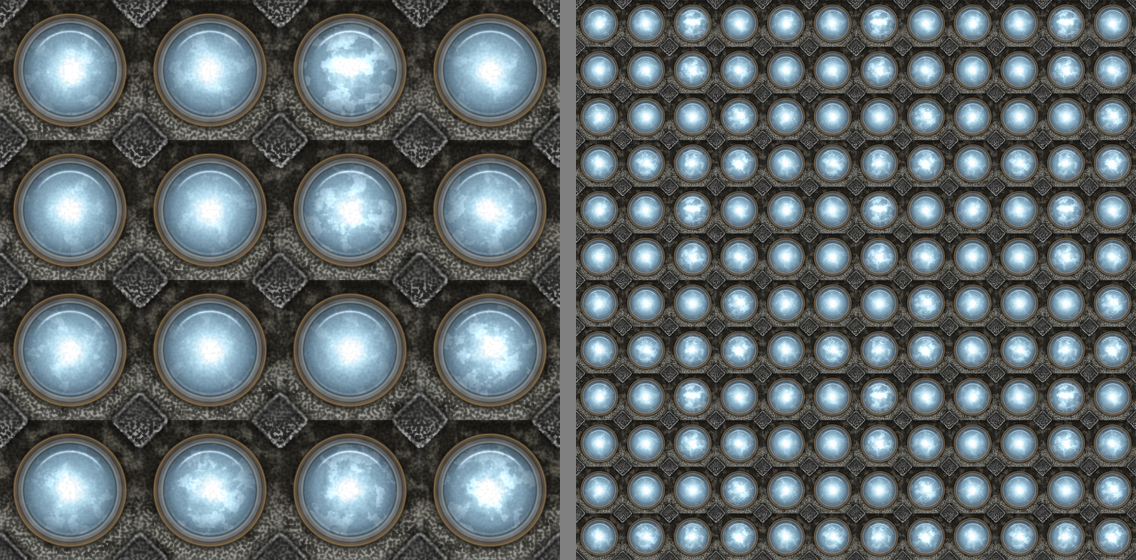
Left, the tile; right, the same tile 3 across and 3 down.
Give the GLSL for this pattern, as a Shadertoy shader.

```glsl
// Seamless grid of frosted, glowing round lamps set in a worn dark metal plate,
// with rounded diamond studs where four cells meet. Each part is a distance
// field shaded by direction; wrapped gradient noise adds frost, grime and grain.

const float CELLS = 4.0;            // repeats across and down
const float LENS_R = 0.333;         // radii in cell units
const float RING_R = 0.405;
const float STUD_HALF = 0.155;      // half side of the diamond
const float STUD_ROUND = 0.045;
const float ARC_R = 0.275;          // reflection near the top of the lens
const float GRIME_FREQ = 28.0;      // whole numbers, so that noise wraps
const float FROST_FREQ = 24.0;
const float GRAIN_FREQ = 180.0;

const vec3 METAL_DARK = vec3(0.145, 0.137, 0.118);
const vec3 METAL_WORN = vec3(0.31, 0.30, 0.265);
const vec3 METAL_SHINE = vec3(0.60, 0.61, 0.60);
const vec3 STUD_FACE = vec3(0.255, 0.255, 0.25);
const vec3 RING_GREY = vec3(0.41, 0.425, 0.43);
const vec3 RING_BROWN = vec3(0.37, 0.315, 0.25);
const vec3 RING_GOLD = vec3(0.52, 0.43, 0.29);
const vec3 LENS_EDGE = vec3(0.33, 0.425, 0.49);
const vec3 LENS_MID = vec3(0.50, 0.63, 0.71);
const vec3 LENS_GLOW = vec3(0.73, 0.89, 0.96);

vec2 hash2(vec2 p) {
    vec3 q = fract(p.xyx * vec3(0.1031, 0.1030, 0.0973));
    q += dot(q, q.yzx + 33.33);
    return fract((q.xx + q.yz) * q.zy);
}

float cornerSlope(vec2 lattice, vec2 offset, float freq, float seed) {
    float angle = 6.2832 * hash2(mod(lattice, freq) + seed).x;
    return dot(vec2(cos(angle), sin(angle)), offset);
}

// Gradient noise over the unit square, wrapping at its edges
float noise(vec2 uv, float freq, float seed) {
    vec2 i = floor(uv * freq), f = fract(uv * freq), e = vec2(1.0, 0.0);
    vec2 w = f * f * f * (f * (f * 6.0 - 15.0) + 10.0);
    float low = mix(cornerSlope(i, f, freq, seed),
                    cornerSlope(i + e, f - e, freq, seed), w.x);
    float high = mix(cornerSlope(i + e.yx, f - e.yx, freq, seed),
                     cornerSlope(i + 1.0, f - 1.0, freq, seed), w.x);
    return 1.4 * mix(low, high, w.y);
}

float fbm(vec2 uv, float freq, float seed) {
    float sum = 0.0, amp = 0.55;
    for (int i = 0; i < 4; i++) {
        sum += amp * noise(uv, freq, seed + 17.0 * float(i));
        freq *= 2.0;
        amp *= 0.6;
    }
    return sum;
}

float roundBox(vec2 p, float halfSide, float radius) {
    vec2 q = abs(p) - halfSide + radius;
    return length(max(q, 0.0)) + min(max(q.x, q.y), 0.0) - radius;
}

float fill(float d, float aa) { return 1.0 - smoothstep(-aa, aa, d); }
float line(float d, float width) { return exp(-d * d / (width * width)); }

// p is measured from the lamp, k from the nearest stud
vec3 plate(vec2 p, vec2 k, float stud, float grime, float grain, float aa) {
    float r = length(p), gap = r - RING_R;
    float lower = 1.0 - smoothstep(-0.75, 0.15, p.y / max(r, 0.001));
    float speck = smoothstep(-0.15, 0.4, grain + 0.5 * grime);

    vec3 col = mix(METAL_DARK, METAL_WORN, smoothstep(-0.1, 0.4, grime + 0.45 * lower));
    float sheen = lower * smoothstep(0.0, 0.05, gap) * (1.0 - smoothstep(0.08, 0.2, gap));
    col = mix(col, METAL_SHINE, sheen * (0.12 + 0.5 * speck));

    // Folded ridge between rows and glints in the gutter between columns
    float side = smoothstep(0.17, 0.27, abs(k.x));
    float ridge = side * smoothstep(-aa, aa, k.y) * exp(-28.0 * max(k.y, 0.0));
    float reach = abs(k.y);
    float glint = line(k.x, 0.024) * smoothstep(0.15, 0.22, reach)
                * (1.0 - smoothstep(0.23, 0.43, reach)) * (k.y > 0.0 ? 1.0 : 0.4);
    col = mix(col, METAL_SHINE, 0.5 * ridge + 0.65 * glint);
    col *= 1.0 - 0.35 * side * line(k.y + 0.035, 0.04);
    col *= 1.0 - 0.5 * exp(-45.0 * max(gap, 0.0));
    col *= 1.0 - 0.6 * exp(-32.0 * max(stud, 0.0));

    // Diamond stud: speckled face, dished shadow and polished rim
    float below = smoothstep(-0.06, 0.12, -k.y);
    vec3 face = STUD_FACE * (0.85 + 0.3 * grime) + 0.26 * speck * (0.15 + 0.85 * below);
    face *= 1.0 - 0.35 * line(stud + 0.038, 0.014);
    float tip = line(k.x, 0.05) + 0.6 * smoothstep(0.08, 0.18, k.x);
    face = mix(face, METAL_SHINE, line(stud + 0.016, 0.011) * (0.35 + 0.4 * tip));
    col = mix(col, face, fill(stud, aa));
    return col * (1.0 + 0.4 * grain);
}

vec3 ring(float r, float up, float grime) {
    vec3 col = mix(RING_GREY, RING_BROWN, smoothstep(0.366, 0.386, r));
    col *= 0.97 - 0.10 * up + 0.18 * grime;
    col = mix(col, vec3(0.58, 0.63, 0.65), 0.55 * line(r - 0.343, 0.006));
    col *= 1.0 - 0.3 * line(r - 0.374, 0.006);
    return mix(col, RING_GOLD, 0.75 * line(r - 0.397, 0.006));
}

vec3 lens(float r, float up, float frost, float cover, float grain) {
    float ragged = r - 0.09 * frost * (0.4 + cover);
    vec3 col = mix(LENS_MID, LENS_EDGE, smoothstep(0.22, LENS_R, r));
    col = mix(LENS_GLOW, col, smoothstep(0.10, 0.245, ragged));
    float patches = smoothstep(0.02, 0.16, frost + 0.22 * (cover - 0.65));
    col += patches * (0.05 + 0.07 * cover) * vec3(1.0, 0.95, 0.9);
    col = mix(vec3(1.0), col, smoothstep(0.035, 0.145, ragged));
    col *= 1.0 - 0.12 * smoothstep(0.2, 0.9, up) * smoothstep(ARC_R, 0.30, r);
    col += 0.30 * line(r - ARC_R, 0.008) * smoothstep(0.35, 0.95, up);
    col += 0.10 * line(r - 0.315, 0.008) * smoothstep(0.2, 0.9, -up);
    col *= 1.0 - 0.35 * line(r - LENS_R, 0.007);
    return col * (1.0 + 0.06 * grain);
}

void mainImage(out vec4 fragColor, in vec2 fragCoord) {
    vec2 uv = fragCoord / iResolution.xy, grid = uv * CELLS;
    float aa = CELLS / iResolution.y;
    vec2 p = fract(grid) - 0.5, k = fract(grid + 0.5) - 0.5;
    float r = length(p), up = p.y / max(r, 0.001);
    float cover = hash2(floor(grid) + 7.0).x;

    float grime = fbm(uv, GRIME_FREQ, 3.0);
    float frost = fbm(uv, FROST_FREQ, 101.0);
    float grain = noise(uv, GRAIN_FREQ, 211.0);
    float stud = roundBox(vec2(k.x + k.y, k.x - k.y) * 0.70711, STUD_HALF, STUD_ROUND);

    vec3 col = plate(p, k, stud, grime, grain, aa);
    col = mix(col, ring(r, up, grime), fill(r - RING_R, aa));
    col = mix(col, lens(r, up, frost, cover, grain), fill(r - LENS_R, aa));
    fragColor = vec4(clamp(col, 0.0, 1.0), 1.0);
}
```
